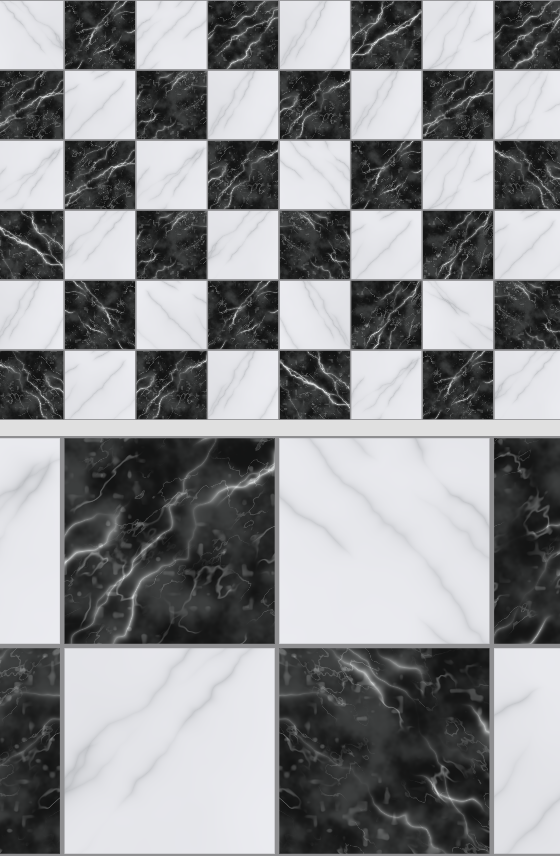
Top: the whole. Bottom: its middle third, enlarged.
Write a WebGL 2 fragment shader that draws this pattern.

```glsl
#version 300 es
precision highp float;
// Checkerboard floor of black and white marble tiles with thin grey grout.
// Each tile picks a slab variant by hash; warped lines form its main veins,
// and layered value noise adds mottling, fine cracks and flecks.

uniform vec2 u_resolution;
out vec4 fragColor;

const float ROWS = 6.0;
const float COLUMNS = 7.82;        // the outer columns are cut by the canvas
const float COLUMN_SHIFT = 0.104;  // hidden part of the first column
const float GROUT_HALF_WIDTH = 0.011;
const vec3 GROUT = vec3(0.56, 0.56, 0.57);
const vec3 BLACK_DEEP = vec3(0.075, 0.077, 0.077);
const vec3 BLACK_CLOUD = vec3(0.235, 0.242, 0.242);
const vec3 BLACK_VEIN = vec3(0.86, 0.87, 0.87);
const vec3 WHITE_BASE = vec3(0.905, 0.908, 0.925);
const vec3 WHITE_VEIN = vec3(0.70, 0.71, 0.725);

float hash(vec2 p) {
    return fract(sin(dot(p, vec2(127.1, 311.7))) * 43758.5453);
}

float noise(vec2 p) {
    vec2 i = floor(p), f = fract(p);
    f = f * f * (3.0 - 2.0 * f);
    float low = mix(hash(i), hash(i + vec2(1.0, 0.0)), f.x);
    float high = mix(hash(i + vec2(0.0, 1.0)), hash(i + vec2(1.0)), f.x);
    return mix(low, high, f.y);
}

float fbm(vec2 p) {
    float sum = 0.0, gain = 0.533;
    for (int i = 0; i < 4; i++) {
        sum += gain * noise(p);
        p = mat2(1.6, 1.2, -1.2, 1.6) * p + 5.3;
        gain *= 0.5;
    }
    return sum;
}

// One wandering line through the tile that fades in and out along its length.
float vein(vec2 p, float angle, float offset, float width, float wander, float seed) {
    vec2 dir = vec2(cos(angle), sin(angle));
    float along = dot(p - 0.5, dir);
    float across = dot(p - 0.5, vec2(-dir.y, dir.x)) - offset;
    across += wander * (fbm(vec2(along * 3.5 + seed, across * 2.0 + seed * 1.7)) - 0.5);
    float fade = smoothstep(0.2, 0.7, noise(vec2(along * 4.0 + seed * 3.1, seed)));
    return fade * exp(-abs(across) / width);
}

// Short broken cracks along the ridges of noise, stretched up the diagonal.
float cracks(vec2 p, float scale, float seed) {
    vec2 q = vec2(p.x + p.y, 1.7 * (p.y - p.x)) * scale + seed;
    float ridge = 1.0 - smoothstep(0.0, 0.035, abs(fbm(q) - 0.5));
    return ridge * smoothstep(0.42, 0.8, noise(p * 7.0 + seed * 2.3));
}

vec3 blackMarble(vec2 p, float seed, float pixel) {
    float cloud = smoothstep(0.25, 0.8, fbm(p * 7.0 + seed));
    vec3 color = mix(BLACK_DEEP, BLACK_CLOUD, cloud);
    float fleck = smoothstep(0.7, 0.95, noise(p * 30.0 + seed));
    float light = 0.30 * cracks(p, 3.0, seed) + 0.20 * cracks(p, 6.0, seed + 9.0);
    light += 0.22 * fleck * smoothstep(0.3, 0.7, noise(p * 5.0 + seed));
    for (int i = 0; i < 5; i++) {
        float k = float(i);
        float angle = mix(0.45, 1.15, hash(vec2(seed, k)));
        float offset = 0.8 * (hash(vec2(k + 3.0, seed)) - 0.5);
        float width = max(0.015 - 0.0018 * k, 0.55 * pixel);
        light += (0.9 - 0.13 * k) * vein(p, angle, offset, width, 0.28, seed + 7.3 * k);
    }
    return mix(color, BLACK_VEIN, min(light, 0.95));
}

vec3 whiteMarble(vec2 p, float seed, float pixel) {
    float shade = 0.035 * (fbm(p * 1.6 + seed) - 0.5) + 0.025 * (p.x - 0.5);
    vec3 color = WHITE_BASE + shade;
    float stain = 0.0;
    for (int i = 0; i < 4; i++) {
        float k = float(i);
        float angle = mix(0.5, 1.2, hash(vec2(seed, 0.4 * k)));
        float offset = 0.95 * (hash(vec2(k + 5.0, seed)) - 0.5);
        float thin = vein(p, angle, offset, max(0.014, 0.6 * pixel), 0.16, seed + 4.7 * k);
        float halo = vein(p, angle, offset, 0.05, 0.16, seed + 4.7 * k);
        stain += (0.45 - 0.07 * k) * thin + 0.17 * halo;
    }
    return mix(color, WHITE_VEIN, min(stain, 0.8));
}

void main() {
    vec2 grid = gl_FragCoord.xy / u_resolution * vec2(COLUMNS, ROWS);
    grid.x += COLUMN_SHIFT;
    vec2 cell = floor(grid), local = fract(grid);
    float pixel = ROWS / u_resolution.y;
    bool isBlack = mod(cell.x + cell.y, 2.0) < 0.5;

    // A few slab variants recur; some are laid mirrored.
    float seed = 11.37 * (1.0 + floor(7.0 * hash(cell + 2.0)));
    float mirrorChance = isBlack ? 0.25 : 0.45;
    vec2 slab = local;
    if (hash(cell + 31.0) < mirrorChance) slab.x = 1.0 - slab.x;

    vec3 color = isBlack ? blackMarble(slab, seed, pixel)
                         : whiteMarble(slab, seed + 40.0, pixel);

    // Grout along the tile edges.
    vec2 edge = min(local, 1.0 - local);
    float gap = min(edge.x, edge.y) - GROUT_HALF_WIDTH;
    float grout = 1.0 - smoothstep(-0.5 * pixel, 0.5 * pixel, gap);
    fragColor = vec4(mix(color, GROUT, grout), 1.0);
}
```
